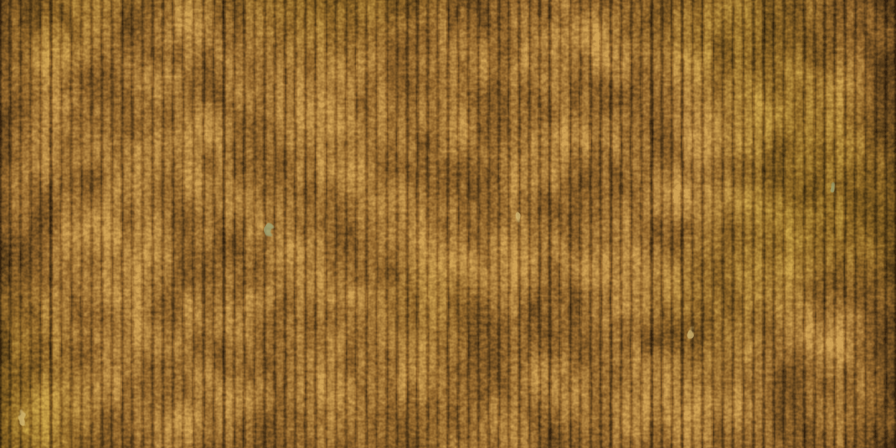
Write a Shadertoy shader that draws this texture.

```glsl
const float RIBS = 88.0;            // ribs across the canvas
const float GAP_START = 0.25;       // distance from rib centre where the gap begins
const float GAP_DEPTH = 0.42;
const float GAP_WOBBLE = 0.07;
const float BASE_TONE = 0.69;
const float RIB_VARIATION = 0.13;
const float BLOTCH_SCALE = 6.0;     // cells per canvas height
const float BLOTCH_STRENGTH = 0.46;
const float STREAK_STRENGTH = 0.30;
const float GRAIN_SCALE = 95.0;
const float GRAIN_STRENGTH = 0.36;
const float EDGE_WIDTH = 0.045;
const float EDGE_DARKNESS = 0.42;
const int FLECKS = 5;
const vec2 FLECK_SIZE = vec2(0.010, 0.020);

const vec3 SHADOW = vec3(0.20, 0.13, 0.05);
const vec3 DARK = vec3(0.32, 0.22, 0.09);
const vec3 MIDDLE = vec3(0.57, 0.395, 0.165);
const vec3 LIGHT = vec3(0.79, 0.61, 0.31);
const vec3 OLIVE_TINT = vec3(0.97, 1.02, 0.82);
const vec3 FLECK_CREAM = vec3(0.86, 0.76, 0.48);
const vec3 FLECK_GREEN = vec3(0.62, 0.66, 0.48);

vec2 hash2(vec2 p) {
    vec3 q = fract(p.xyx * vec3(0.1031, 0.1030, 0.0973));
    q += dot(q, q.yzx + 33.33);
    return fract((q.xx + q.yz) * q.zy);
}

float cornerSlope(vec2 cell, vec2 offset) {
    float angle = 6.28319 * hash2(cell).x;
    return dot(vec2(cos(angle), sin(angle)), offset);
}

float gradientNoise(vec2 p) {
    vec2 cell = floor(p);
    vec2 f = p - cell;
    vec2 u = f * f * f * (f * (f * 6.0 - 15.0) + 10.0);
    vec2 e = vec2(1.0, 0.0);
    float low = mix(cornerSlope(cell, f), cornerSlope(cell + e, f - e), u.x);
    float high = mix(cornerSlope(cell + e.yx, f - e.yx),
                     cornerSlope(cell + e.xx, f - e.xx), u.x);
    return mix(low, high, u.y);
}

float fbm(vec2 p) {
    float sum = 0.0;
    float amplitude = 1.0;
    for (int i = 0; i < 4; i++) {
        sum += amplitude * gradientNoise(p);
        p = mat2(1.6, 1.2, -1.2, 1.6) * p + 17.3;
        amplitude *= 0.55;
    }
    return sum;
}

vec3 clothColour(float tone) {
    vec3 colour = mix(SHADOW, DARK, smoothstep(-0.35, 0.0, tone));
    colour = mix(colour, MIDDLE, clamp(tone * 2.0, 0.0, 1.0));
    return mix(colour, LIGHT, clamp(tone * 2.0 - 1.0, 0.0, 1.15));
}

// Dark groove between ribs, uneven in depth and slightly ragged
float grooveShade(float ribX, vec2 p) {
    float gapId = floor(ribX + 0.5);
    float fromCentre = abs(fract(ribX) - 0.5);
    fromCentre += GAP_WOBBLE * gradientNoise(vec2(gapId * 5.37, p.y * 45.0));
    float soft = 0.5 * fwidth(ribX);
    float groove = smoothstep(GAP_START - soft, 0.5, fromCentre);
    float chance = hash2(vec2(gapId, 41.0)).y;
    float depth = 0.75 + 0.45 * chance + 0.45 * smoothstep(0.88, 1.0, chance);
    return groove * depth * GAP_DEPTH;
}

// Few small worn spots scattered over the cloth
vec3 addFlecks(vec3 colour, vec2 p, float aspect) {
    for (int i = 0; i < FLECKS; i++) {
        vec2 seed = vec2(float(i) * 7.0 + 3.0, 19.0);
        vec2 centre = hash2(seed) * vec2(aspect, 1.0);
        vec2 look = hash2(seed + 53.0);
        vec2 offset = (p - centre) / (FLECK_SIZE * (0.6 + 0.5 * look.x));
        float reach = length(offset) + 0.9 * gradientNoise(p * 70.0);
        float cover = 1.0 - smoothstep(0.5, 1.1, reach);
        colour = mix(colour, mix(FLECK_CREAM, FLECK_GREEN, step(0.6, look.y)), 0.75 * cover);
    }
    return colour;
}

void mainImage(out vec4 fragColor, in vec2 fragCoord) {
    vec2 uv = fragCoord / iResolution.xy;
    float aspect = iResolution.x / iResolution.y;
    vec2 p = vec2(uv.x * aspect, uv.y);
    float ribX = uv.x * RIBS;
    float ribId = floor(ribX);

    // Rib tone, patches along each rib and stains across ribs
    float tone = BASE_TONE + RIB_VARIATION * (hash2(vec2(ribId, 7.0)).x - 0.5);
    tone += STREAK_STRENGTH * gradientNoise(vec2(ribId * 3.71 + 0.4, p.y * 11.0));
    tone += BLOTCH_STRENGTH * fbm(p * BLOTCH_SCALE);
    tone -= grooveShade(ribX, p);

    // Short crosswise fibres and fine grain
    tone += GRAIN_STRENGTH * gradientNoise(p * GRAIN_SCALE * vec2(0.8, 1.2));
    tone += 0.5 * GRAIN_STRENGTH * gradientNoise(p * GRAIN_SCALE * 1.9 + 31.0);

    // Darkened borders, strongest at the sides
    vec2 border = min(uv, 1.0 - uv) * vec2(aspect, 1.0);
    vec2 edge = exp(-border / EDGE_WIDTH);
    tone -= EDGE_DARKNESS * (edge.x + 0.4 * edge.y);

    vec3 colour = clothColour(tone);
    colour *= mix(vec3(1.0), OLIVE_TINT, smoothstep(0.0, 0.5, gradientNoise(p * 1.7 + 4.6)));
    fragColor = vec4(addFlecks(colour, p, aspect), 1.0);
}
```
